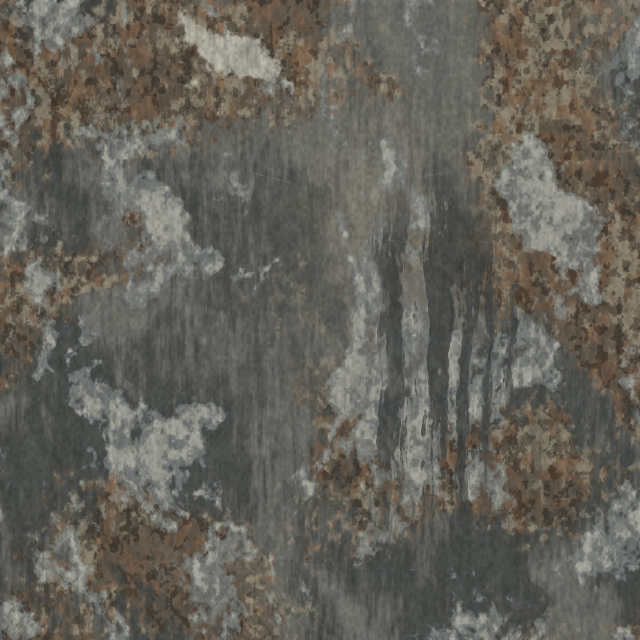
This texture is drawn by a Shadertoy shader. Its source:

```glsl
float hash(vec2 p) {
    return fract(sin(dot(p, vec2(127.1, 311.7))) * 43758.5453);
}

float noise(vec2 p) {
    vec2 i = floor(p), f = fract(p);
    f = f * f * (3.0 - 2.0 * f);
    return mix(mix(hash(i), hash(i + vec2(1, 0)), f.x),
               mix(hash(i + vec2(0, 1)), hash(i + vec2(1, 1)), f.x), f.y);
}

// Layered noise, normalised to 0..1
float fbm(vec2 p, int octaves) {
    float sum = 0.0, total = 0.0, weight = 1.0;
    for (int i = 0; i < octaves; i++) {
        sum += weight * noise(p);
        total += weight;
        weight *= 0.56;
        p = p * 2.03 + vec2(17.3, 9.1);
    }
    return sum / total;
}

// Soft elliptical stain
float blot(vec2 p, vec2 centre, vec2 radius) {
    vec2 d = (p - centre) / radius;
    return exp(-dot(d, d));
}

float segment(vec2 p, vec2 a, vec2 dir, float len) {
    vec2 d = p - a;
    return length(d - dir * clamp(dot(d, dir), 0.0, len));
}

// Faint hairlines, alternating flat and upright
float scratches(vec2 p, int count) {
    float amount = 0.0;
    for (int i = 0; i < count; i++) {
        vec2 seed = vec2(float(i), 3.7);
        vec2 start = vec2(hash(seed), hash(seed + 5.1));
        float angle = (hash(seed + 8.3) - 0.5) * 0.5;
        if (i % 2 == 0) angle += 1.57;
        float len = 0.04 + 0.13 * hash(seed + 2.9);
        float d = segment(p, start, vec2(cos(angle), sin(angle)), len);
        amount = max(amount, (1.0 - smoothstep(0.0004, 0.0018, d)) * hash(seed + 6.4));
    }
    return amount;
}

void mainImage(out vec4 fragColor, in vec2 fragCoord) {
    vec2 uv = fragCoord / iResolution.xy;
    const vec3 SLATE = vec3(0.275, 0.285, 0.275);
    const vec3 GREY = vec3(0.395, 0.395, 0.375);
    const vec3 BROWN = vec3(0.365, 0.325, 0.275);
    const vec3 RUST = vec3(0.44, 0.335, 0.25);
    const vec3 TAN = vec3(0.50, 0.465, 0.395);
    const vec3 STEEL = vec3(0.455, 0.47, 0.46);
    const vec3 PALE = vec3(0.63, 0.625, 0.58);

    // Ragged coordinates for all large stains
    vec2 ragged = vec2(fbm(uv * 8.0, 5), fbm(uv * 8.0 + 40.0, 5)) - 0.5;
    vec2 p = uv + 0.16 * ragged;
    float fine = fbm(uv * vec2(85.0, 62.0), 4);
    float brushed = fbm(uv * vec2(150.0, 22.0), 3);

    // Worn slate with vertical wipes
    float wipe = fbm(p * vec2(9.0, 3.5) + 3.0, 5);
    vec3 col = mix(SLATE, GREY, smoothstep(0.36, 0.64, wipe + 0.25 * (brushed - 0.5)));

    // Large dark stains: column at the top, lower corners, inner shadow
    float dark = blot(p, vec2(0.70, 0.86), vec2(0.10, 0.20))
               + blot(p, vec2(0.08, 0.38), vec2(0.14, 0.13))
               + blot(p, vec2(0.82, 0.08), vec2(0.18, 0.09))
               + 0.8 * blot(p, vec2(0.42, 0.68), vec2(0.09, 0.10));
    dark = clamp(dark, 0.0, 1.0);

    // Corroded zones: upper bands, then broken patches below
    float bands = blot(p, vec2(0.15, 0.87), vec2(0.26, 0.09))
                + blot(p, vec2(0.92, 0.88), vec2(0.16, 0.13))
                + blot(p, vec2(0.16, 0.59), vec2(0.26, 0.10))
                + blot(p, vec2(0.86, 0.57), vec2(0.22, 0.13))
                + blot(p, vec2(0.24, 0.13), vec2(0.18, 0.10))
                + blot(p, vec2(0.74, 0.26), vec2(0.22, 0.09));
    float rustField = fbm(p * vec2(5.0, 4.5) + 11.0, 5) + 0.24 * min(bands, 1.0)
                    - 0.24 * dark + 0.35 * (fine - 0.5);
    float corroded = smoothstep(0.50, 0.68, rustField);
    float tone = fbm(p * 9.0 + 27.0, 4);
    vec3 crust = mix(BROWN, TAN, smoothstep(0.43, 0.64, tone + 0.9 * (fine - 0.5)));
    float fleck = smoothstep(0.51, 0.62, fbm(uv * vec2(58.0, 46.0) + 71.0, 4));
    crust = mix(crust, RUST, 0.7 * fleck);
    crust *= 1.0 - 0.32 * smoothstep(0.52, 0.66, fbm(uv * vec2(95.0, 70.0) + 33.0, 3));
    col = mix(col, crust, 0.92 * corroded);

    // Hazy light centre, rubbed diagonally
    float haze = blot(p, vec2(0.57, 0.65), vec2(0.14, 0.16));
    float rub = fbm(vec2(uv.x * 30.0 - uv.y * 18.0, uv.y * 14.0), 4);
    col = mix(col, mix(TAN, STEEL, 0.35) * (0.86 + 0.25 * rub), 0.75 * haze);
    col = mix(col, GREY, 0.6 * blot(p, vec2(0.46, 0.44), vec2(0.15, 0.10)));

    // Bare steel flakes with crisp edges and pale cores
    float flakes = fbm(p * vec2(13.0, 7.0) + 53.0, 6) + 0.22 * (fine - 0.5) - 0.10 * dark;
    flakes += 0.12 * blot(p, vec2(0.86, 0.72), vec2(0.09, 0.08));
    col = mix(col, STEEL, 0.85 * smoothstep(0.56, 0.63, flakes));
    col = mix(col, PALE, 0.65 * smoothstep(0.64, 0.74, flakes + 0.2 * (fine - 0.5)));

    // Bright scraped chip
    float chip = blot(p, vec2(0.35, 0.91), vec2(0.085, 0.055)) + 0.5 * (fine - 0.5);
    col = mix(col, PALE * (0.85 + 0.3 * rub), 0.9 * smoothstep(0.42, 0.62, chip));

    // Dark drips running down the right of centre
    float dripZone = blot(p, vec2(0.70, 0.42), vec2(0.13, 0.28));
    float drips = fbm(vec2(uv.x * 55.0 + 1.5 * ragged.x, uv.y * 4.5), 5) + 0.3 * (fine - 0.5);
    col = mix(col, SLATE * 0.88, 0.85 * smoothstep(0.49, 0.59, drips) * smoothstep(0.15, 0.6, dripZone));

    // Hairline scratches, brushed streaks and grain
    col = mix(col, STEEL, 0.4 * scratches(uv + 0.004 * ragged, 44) * smoothstep(0.35, 0.6, fine));
    float grain = noise(uv * vec2(230.0, 170.0));
    col *= 1.0 + 0.22 * (brushed - 0.5) + 0.16 * (grain - 0.5) + 0.22 * (fine - 0.5);
    fragColor = vec4(clamp(col * 1.03, 0.0, 1.0), 1.0);
}
```
